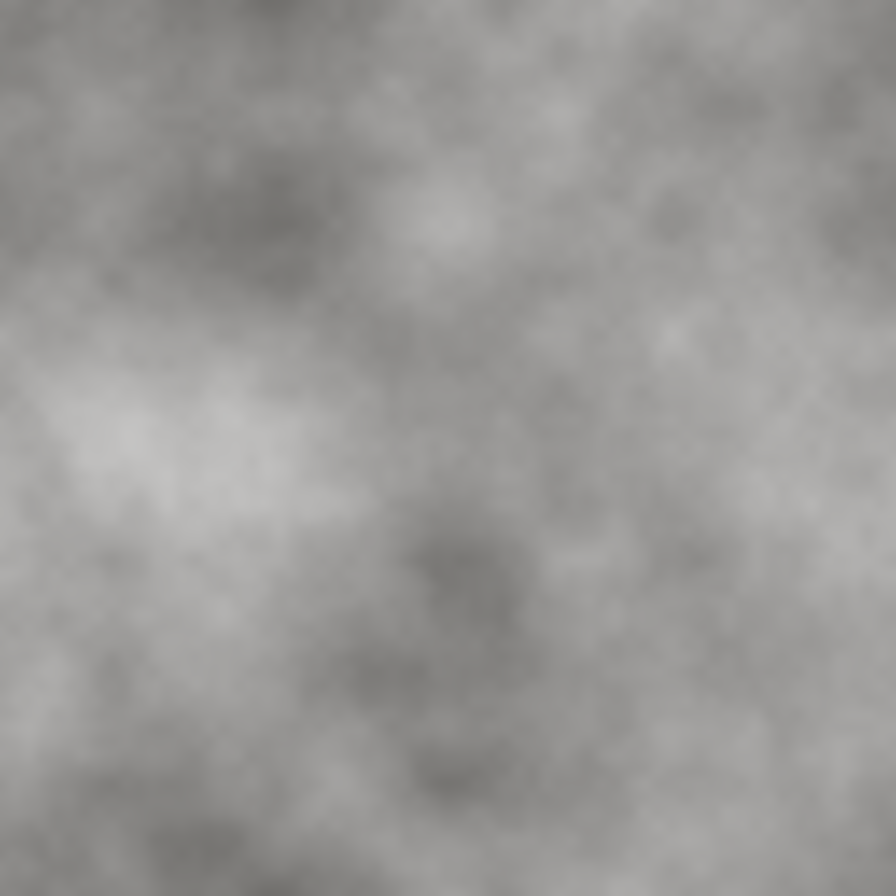
This texture is drawn by a three.js fragment shader. Its source:

```glsl
varying vec2 vUv;

float hash(vec2 p) {
  vec3 q = fract(vec3(p.xyx) * 0.1031);
  q += dot(q, q.yzx + 33.33);
  return fract((q.x + q.y) * q.z);
}

// Smooth value noise, centred on zero, that wraps after 'cells' lattice steps
float tiledNoise(vec2 uv, float cells, float seed) {
  vec2 p = uv * cells;
  vec2 cell = floor(p);
  vec2 blend = smoothstep(0.0, 1.0, p - cell);
  vec2 lo = mod(cell, cells) + seed;
  vec2 hi = mod(cell + 1.0, cells) + seed;
  float bottom = mix(hash(lo), hash(vec2(hi.x, lo.y)), blend.x);
  float top = mix(hash(vec2(lo.x, hi.y)), hash(hi), blend.x);
  return mix(bottom, top, blend.y) - 0.5;
}

// Octaves from broad clouds down to soft grain
float cloud(vec2 uv) {
  float sum = 0.0;
  float amplitude = 0.5;
  float cells = 4.0;
  for (int octave = 0; octave < 5; octave++) {
    sum += amplitude * tiledNoise(uv, cells, 17.0 + 31.0 * float(octave));
    amplitude *= 0.54;
    cells *= 2.0;
  }
  return sum;
}

void main() {
  // Warm mid grey that turns neutral in the highlights
  vec3 midGrey = vec3(0.596, 0.591, 0.584);
  vec3 contrast = vec3(0.46, 0.465, 0.475);
  gl_FragColor = vec4(midGrey + contrast * cloud(vUv), 1.0);
}
```
